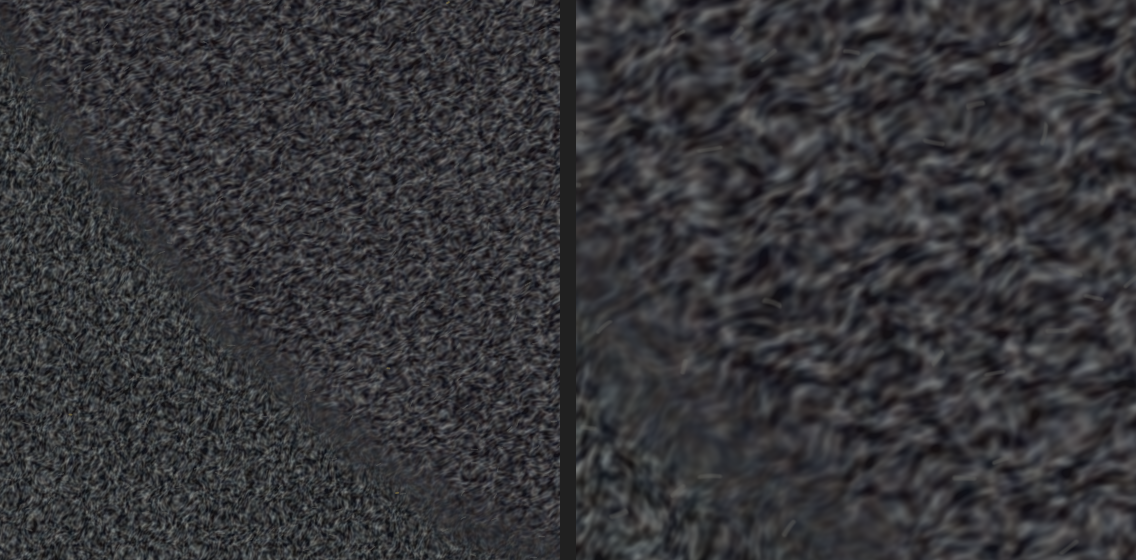
Left: the whole. Right: its middle third, enlarged.
This texture is drawn by a three.js fragment shader. Its source:

```glsl
// Charcoal wool felt: mottled slanted fibres, a soft diagonal crease and a few pale stray hairs.
varying vec2 vUv;

const vec3 DARK_WOOL = vec3(0.088, 0.080, 0.100);
const vec3 LIGHT_WOOL = vec3(0.405, 0.408, 0.412);
const vec3 PALE_HAIR = vec3(0.42, 0.42, 0.40);
const vec3 STRAW_FLECK = vec3(0.52, 0.47, 0.27);
const vec3 COOL_SHIFT = vec3(-0.004, 0.006, -0.001); // tint below the crease
const float MEAN_TONE = 0.385;
const float CONTRAST = 0.76;
const float TINT_AMOUNT = 0.028;

const float UPPER_ANGLE = 0.45;             // fibre slant above the crease
const float LOWER_ANGLE = 1.15;             // and below it
const vec2 UPPER_GRAIN = vec2(62.0, 96.0);  // cells along and across the fibres
const vec2 LOWER_GRAIN = vec2(84.0, 112.0);
const float CREASE_WIDTH = 0.038;

const float HAIR_CELLS = 34.0;
const float HAIR_CHANCE = 0.22;
const float FLECK_CELLS = 8.0;
const float FLECK_CHANCE = 0.07;

float hash(vec2 p) {
  vec3 q = fract(p.xyx * 0.1031);
  q += dot(q, q.yzx + 33.33);
  return fract((q.x + q.y) * q.z);
}

vec2 gradientAt(vec2 cell) {
  float a = 6.28318 * hash(cell);
  return vec2(cos(a), sin(a));
}

float gradientNoise(vec2 p) {
  vec2 i = floor(p);
  vec2 f = p - i;
  vec2 u = f * f * f * (f * (f * 6.0 - 15.0) + 10.0);
  vec2 e = vec2(1.0, 0.0);
  float a = dot(gradientAt(i), f);
  float b = dot(gradientAt(i + e.xy), f - e.xy);
  float c = dot(gradientAt(i + e.yx), f - e.yx);
  float d = dot(gradientAt(i + e.xx), f - e.xx);
  return mix(mix(a, b, u.x), mix(c, d, u.x), u.y);
}

vec2 rotate(vec2 p, float angle) {
  float c = cos(angle), s = sin(angle);
  return vec2(c * p.x + s * p.y, c * p.y - s * p.x);
}

// Three sizes of stretched mottling along one direction
float woolGrain(vec2 p, float angle, vec2 grain) {
  vec2 q = rotate(p, angle) * grain + 200.0;
  return gradientNoise(q)
       + 0.70 * gradientNoise(q * 1.9 + 17.3)
       + 0.36 * gradientNoise(q * 0.43 + 51.7);
}

// Coverage of short strokes scattered over a jittered grid
float strokes(vec2 p, float cells, float chance, float halfLength, float halfWidth, float seed) {
  vec2 home = floor(p * cells);
  float cover = 0.0;
  for (int y = -1; y <= 1; y++) {
    for (int x = -1; x <= 1; x++) {
      vec2 cell = home + vec2(float(x), float(y));
      vec2 key = cell + seed;
      vec2 centre = (cell + vec2(hash(key + 3.1), hash(key + 7.7))) / cells;
      float angle = UPPER_ANGLE + 1.6 * (hash(key + 11.9) - 0.5);
      vec2 d = rotate(p - centre, angle);
      d.y += 30.0 * d.x * d.x * (hash(key + 19.3) - 0.5);
      d.x = max(abs(d.x) - halfLength, 0.0);
      float stroke = 1.0 - smoothstep(0.3 * halfWidth, 1.7 * halfWidth, length(d));
      cover = max(cover, stroke * step(hash(key), chance));
    }
  }
  return cover;
}

void main() {
  vec2 p = vUv;

  // Signed offset from the curved crease, positive above it
  float wobble = 0.018 * gradientNoise(p * 9.0 + 40.0);
  float offset = (p.y - (0.95 - 1.55 * p.x + 0.6 * p.x * p.x)) * 0.66 + wobble;
  float upper = smoothstep(-0.05, 0.04, offset);
  float crease = exp(-offset * offset / (CREASE_WIDTH * CREASE_WIDTH));

  // Bent fibres, with a different lie on each side of the crease
  vec2 bend = vec2(gradientNoise(p * 24.0), gradientNoise(p * 24.0 + 70.0));
  vec2 q = p + 0.009 * bend;
  float grain = mix(1.06 * woolGrain(q, LOWER_ANGLE, LOWER_GRAIN),
                    woolGrain(q, UPPER_ANGLE, UPPER_GRAIN), upper);
  float clumps = gradientNoise(p * 15.0 + 90.0) + gradientNoise(p * 5.0 + 30.0);

  float tone = MEAN_TONE + CONTRAST * grain * (1.0 - 0.48 * crease);
  tone += 0.12 * grain * grain + 0.07 * clumps - 0.03 * crease;
  vec3 color = mix(DARK_WOOL, LIGHT_WOOL, clamp(tone, -0.06, 1.15));

  // Faint colour variation between fibres
  float warm = gradientNoise(q * 75.0 + 130.0);
  float green = gradientNoise(q * 60.0 + 310.0);
  color += TINT_AMOUNT * vec3(warm, 0.5 * green, -warm);
  color += COOL_SHIFT * (1.0 - upper);

  // Stray hairs and rare straw flecks
  float hair = strokes(q, HAIR_CELLS, HAIR_CHANCE, 0.0045, 0.0013, 5.0);
  float fleck = strokes(p, FLECK_CELLS, FLECK_CHANCE, 0.0018, 0.0016, 400.0);
  color = mix(color, PALE_HAIR, 0.38 * hair);
  color = mix(color, STRAW_FLECK, 0.65 * fleck);

  gl_FragColor = vec4(color, 1.0);
}
```
